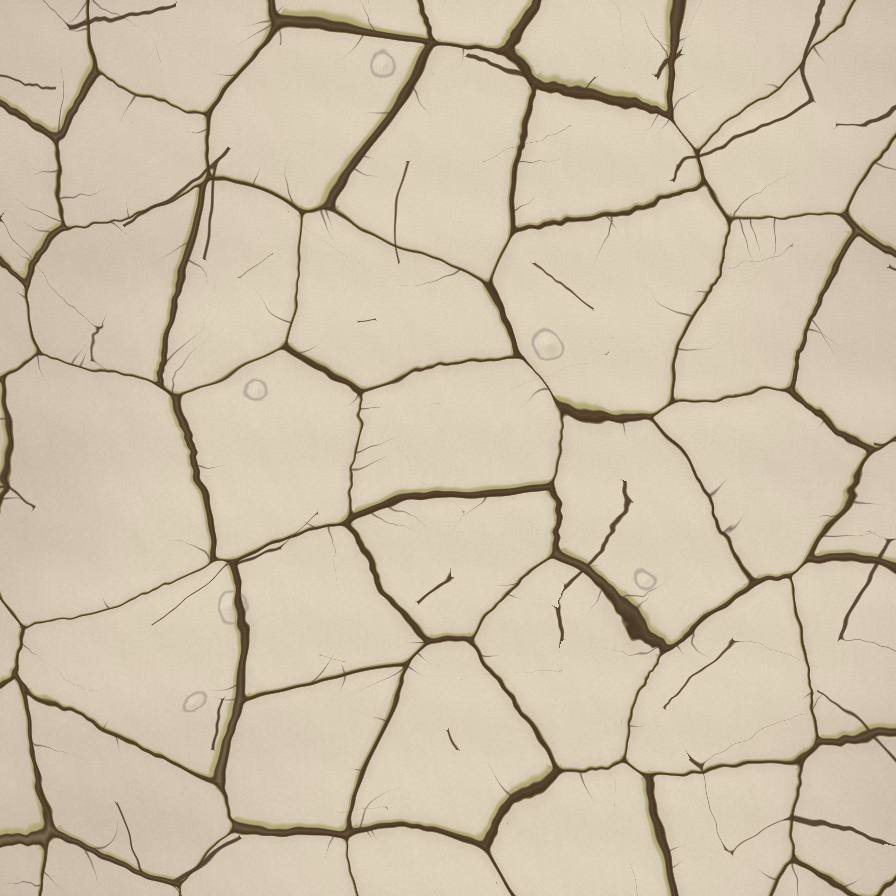
A three.js fragment shader for this texture:

```glsl
// Dry, pale clay split by dark, wandering cracks with mossy lips.
// Two layers of cellular edges, bent by layered sines, give the main and
// partial cracks; tapered hairlines grow inward from each plate's rim.

#define CLAY vec3(0.865, 0.815, 0.725)
#define SHADE vec3(0.79, 0.73, 0.66)
#define EARTH vec3(0.50, 0.44, 0.33)
#define SOIL vec3(0.29, 0.22, 0.15)
#define MOSS vec3(0.68, 0.65, 0.43)
#define GREY vec3(0.53, 0.48, 0.47)
#define PLATES 5.6      // main plates across the canvas
#define FINE_PLATES 9.0 // partial cracks
#define THIN 0.0010     // half widths of the main cracks
#define WIDE 0.0062
#define SOFT 0.0011     // edge smoothing
#define HAIRS 4         // hairlines per plate

varying vec2 vUv;

float rand(vec2 p) {
  return fract(sin(dot(p, vec2(127.1, 311.7))) * 43758.5);
}

vec2 rand2(vec2 p) {
  return vec2(rand(p), rand(p + vec2(37.2, 17.9)));
}

// Layered, rotated sines: roughly -1.5 to 1.5
vec2 wander(vec2 p) {
  vec2 sum = vec2(0.0);
  float amount = 1.0;
  for (int i = 0; i < 6; i++) {
    sum += amount * sin(p.yx + vec2(1.7, 4.1) * float(i));
    p = mat2(0.8, 0.6, -0.6, 0.8) * p * 1.93 + sin(p.yx * 0.7);
    amount *= 0.5;
  }
  return sum;
}

float coverage(float gap) {
  return 1.0 - smoothstep(-SOFT, SOFT, gap);
}

vec2 site(vec2 cell) {
  return cell + 0.06 + 0.88 * rand2(cell);
}

// x: gap to the crack, yz: direction towards it, w: distance to its middle
vec4 cracks(vec2 p, float cells, float thin, float wide, out vec2 home) {
  vec2 q = p * cells, toHome = vec2(0.0);
  float nearest = 9.0;
  home = vec2(0.0);
  for (int j = -1; j <= 1; j++)
  for (int i = -1; i <= 1; i++) {
    vec2 cell = floor(q) + vec2(i, j), r = site(cell) - q;
    if (dot(r, r) < nearest) { nearest = dot(r, r); home = cell; toHome = r; }
  }
  vec2 side = vec2(0.0, 1.0);
  float gap = 1.0, middle = 1.0, join = 0.006;
  for (int j = -2; j <= 2; j++)
  for (int i = -2; i <= 2; i++) {
    vec2 cell = home + vec2(i, j), r = site(cell) - q, across = r - toHome;
    if (dot(across, across) > 0.0001) {
      vec2 normal = normalize(across);
      float d = dot(0.5 * (r + toHome), normal) / cells;
      float pick = rand(home + cell);
      float g = d - mix(thin, wide, pick * pick);
      if (g < gap) side = normal;
      float h = max(join - abs(gap - g), 0.0) / join;
      gap = min(gap, g) - 0.25 * join * h * h;
      middle = min(middle, d);
    }
  }
  return vec4(gap, side, middle);
}

// Tapered, bent lines that start at the rim and fade out inside the plate
float hairlines(vec2 p, vec2 home, float rim) {
  vec2 r = p - site(home) / PLATES;
  float gap = 1.0;
  for (int i = 0; i < HAIRS; i++) {
    vec2 seed = rand2(home + 13.7 * float(i + 1));
    float angle = 6.2832 * seed.x, reach = mix(0.02, 0.075, seed.y);
    vec2 along = vec2(cos(angle), sin(angle));
    float t = dot(r, along);
    float bend = 0.05 * (seed.y - 0.5) + 0.008 * sin(t * 45.0 + 9.0 * seed.x);
    float offset = abs(dot(r, vec2(-along.y, along.x)) - bend);
    float line = offset - mix(0.0011, -0.0014, rim / reach);
    if (t > 0.0) gap = min(gap, line);
  }
  return gap;
}

void main() {
  vec2 home, unused;
  vec2 p = vUv + 0.017 * wander(vUv * 11.0) + 3.0;
  vec2 drift = wander(vUv * 5.0 + 2.0);
  float swell = 0.95 + 0.3 * drift.x;
  vec4 wideCrack = cracks(p, PLATES, THIN, WIDE * swell, home);
  vec4 fineCrack = cracks(p + 8.3, FINE_PLATES, -0.0045, 0.0028 * swell, unused);
  float hair = hairlines(p, home, wideCrack.w);

  // Clay: broad stains, darker borders, soft rims and fine grain
  float border = length(vUv - vec2(0.56, 0.53));
  float stain = smoothstep(0.25, 1.45, 0.35 * drift.y + 1.3 * border);
  vec3 color = mix(CLAY, SHADE, stain);
  color = mix(color, SHADE, 0.45 * (1.0 - smoothstep(0.0, 0.014, wideCrack.x)));
  color += 0.018 * (rand(floor(vUv * 430.0)) - 0.5) + 0.006 * wander(vUv * 60.0).x;

  // A few pale, half-buried lumps
  for (int i = 0; i < 6; i++) {
    vec2 seed = rand2(vec2(float(i) + 2.0, 7.3));
    vec2 r = vUv - seed + 0.003 * wander(vUv * 70.0);
    float d = length(r) - mix(0.008, 0.019, rand(seed));
    float light = dot(normalize(r + 0.0001), vec2(-0.6, 0.8));
    color += 0.04 * light * (1.0 - smoothstep(-0.012, 0.002, d));
    color = mix(color, GREY, 0.45 * (1.0 - smoothstep(0.0, 0.003, abs(d))));
  }

  // Mossy lips on the side above each crack, then the cracks themselves
  float facing = smoothstep(-0.3, 0.7, dot(wideCrack.yz, vec2(0.53, -0.85)));
  float lip = 0.0006 + 1.1 * facing * max(wideCrack.w - wideCrack.x, 0.0);
  color = mix(color, MOSS, 0.9 * (1.0 - smoothstep(0.4 * lip, 1.2 * lip, wideCrack.x)));
  color = mix(color, mix(GREY, SOIL, 0.5), 0.85 * coverage(hair));
  color = mix(color, SOIL, 0.9 * coverage(fineCrack.x));
  float floorLight = smoothstep(0.001, 0.006, -wideCrack.x) * (0.5 + 0.3 * drift.y);
  vec3 soil = mix(SOIL, EARTH, clamp(floorLight + 0.15 * facing, 0.0, 1.0));
  color = mix(color, soil, coverage(wideCrack.x));

  gl_FragColor = vec4(color, 1.0);
}
```
